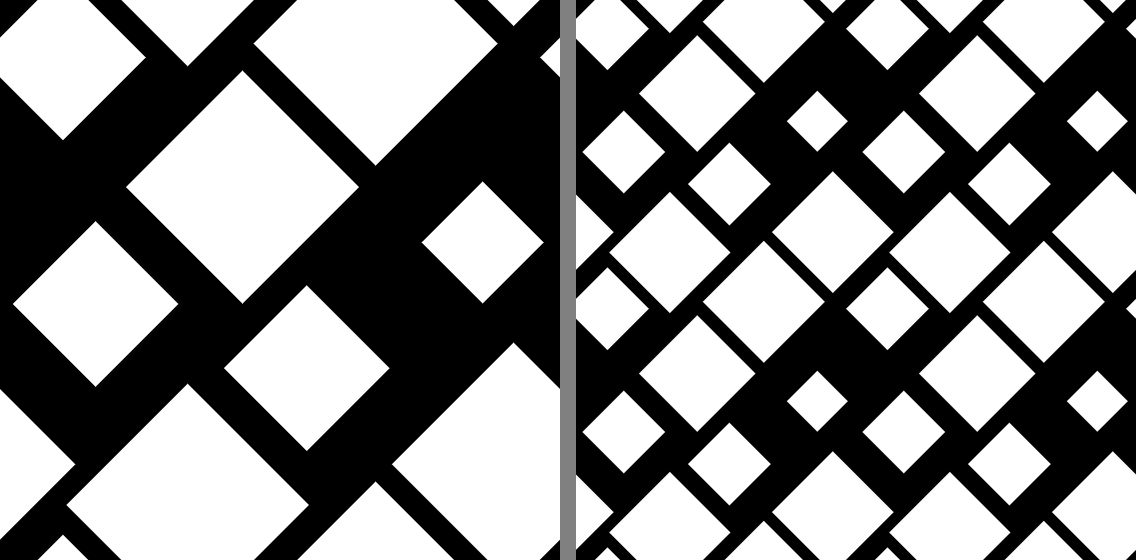
Left, the tile; right, the same tile 2 across and 2 down.
A Shadertoy shader for this pattern:

```glsl
// Scattered white diamonds of three sizes on black, tiling seamlessly.
// A grid turned by 45 degrees holds one diamond per cell; eight cells fill the
// tile. Sizes grow away from one cell, and a wrapped hash jitters positions.

const vec3 GROUND = vec3(0.0);
const vec3 DIAMOND = vec3(1.0);

const float CELL = 0.5;          // cell width along the diagonal axes
const float MIN_GAP = 0.02;      // least clearance between diamond and cell edge
const vec2 SMALLEST = vec2(0.0, 2.0);

float hash(vec2 p, float seed) {
    return fract(sin(dot(p, vec2(127.1, 311.7)) + seed * 74.7) * 43758.5453);
}

// Reduces a cell index to one of the 2 x 4 cells that make up the tile.
vec2 wrapCell(vec2 cell) {
    float turns = floor(cell.x / 2.0);
    return vec2(cell.x - 2.0 * turns, mod(cell.y - 2.0 * turns, 4.0));
}

// Half diagonal of the diamond, chosen by its distance from the smallest one.
float diamondRadius(vec2 id) {
    vec2 steps = abs(id - SMALLEST);
    float rank = steps.x + steps.y;
    float large = mix(0.206, 0.220, hash(id, 1.0));
    return rank < 0.5 ? 0.109 : rank < 1.5 ? 0.148 : large;
}

// Random displacement that keeps the diamond inside its own cell.
vec2 diamondOffset(vec2 id, float radius) {
    float room = 0.5 * CELL - radius - MIN_GAP;
    return room * (2.0 * vec2(hash(id, 2.0), hash(id, 3.0)) - 1.0);
}

// Signed distance to a square aligned with the diagonal axes.
float squareDistance(vec2 p, float radius) {
    vec2 d = abs(p) - radius;
    return max(d.x, d.y);
}

// Signed distance to the diamond of the cell around a canvas point.
float patternDistance(vec2 uv) {
    vec2 diagonal = vec2(uv.x - uv.y, uv.x + uv.y);

    // Neighbouring columns slide against each other
    float column = floor(diagonal.x / CELL);
    diagonal.y -= mix(0.18, 0.34, mod(column, 2.0));

    vec2 cell = floor(diagonal / CELL);
    vec2 local = diagonal - (cell + 0.5) * CELL;
    vec2 id = wrapCell(cell);
    float radius = diamondRadius(id);

    // The diagonal axes are stretched by sqrt(2)
    return squareDistance(local - diamondOffset(id, radius), radius) / sqrt(2.0);
}

void mainImage(out vec4 fragColor, in vec2 fragCoord) {
    vec2 uv = fragCoord / iResolution.xy;
    float pixel = 1.0 / min(iResolution.x, iResolution.y);
    float coverage = clamp(0.5 - patternDistance(uv) / pixel, 0.0, 1.0);
    fragColor = vec4(mix(GROUND, DIAMOND, coverage), 1.0);
}
```
